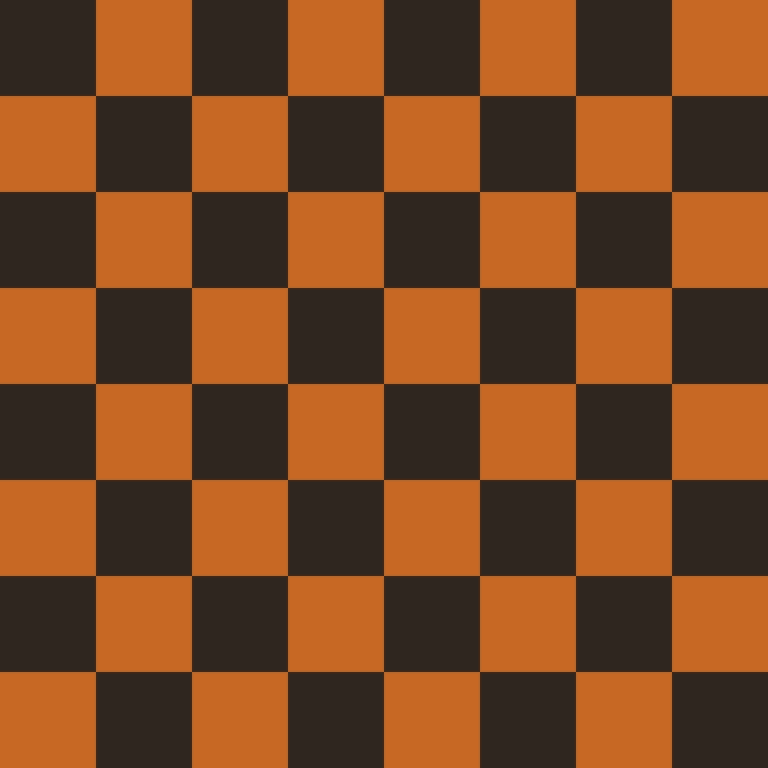
Reproduce this pattern procedurally as a Shadertoy shader.

```glsl
// Eight by eight checkerboard in burnt orange and charcoal with faint colour bleed at the seams.

const float CELLS = 8.0;
const float BLEED_WIDTH = 1.0 / 64.0; // in cells, on each side of a seam
const vec3 ORANGE = vec3(0.780, 0.408, 0.141);
const vec3 CHARCOAL = vec3(0.184, 0.149, 0.122);
const vec3 BLEED = vec3(0.080, 0.0, -0.045);

// Nearest inner grid line on each axis; the canvas border has no seam.
vec2 nearestSeam(vec2 board, float cells) {
    return clamp(floor(board + 0.5), 1.0, cells - 1.0);
}

// Square wave of -1 and +1 per axis, smoothed over one pixel at each seam.
vec2 squareWave(vec2 seam, vec2 offset, vec2 pixel) {
    vec2 parity = 1.0 - 2.0 * mod(seam, 2.0);
    return parity * clamp(2.0 * offset / pixel, -1.0, 1.0);
}

// Coverage of a band around the seams on both axes.
float seamBand(vec2 offset, float width, vec2 pixel) {
    vec2 band = clamp((width - abs(offset)) / pixel + 0.5, 0.0, 1.0);
    return max(band.x, band.y);
}

void mainImage(out vec4 fragColor, in vec2 fragCoord) {
    vec2 pixel = CELLS / iResolution.xy;
    vec2 board = fragCoord * pixel;
    vec2 seam = nearestSeam(board, CELLS);
    vec2 offset = board - seam;

    // Alternating squares, orange at the lower left
    vec2 wave = squareWave(seam, offset, pixel);
    float checker = wave.x * wave.y;
    vec3 colour = mix(CHARCOAL, ORANGE, 0.5 + 0.5 * checker);

    // Each square takes a little hue from its neighbour
    colour -= BLEED * checker * seamBand(offset, BLEED_WIDTH, pixel);

    fragColor = vec4(colour, 1.0);
}
```
